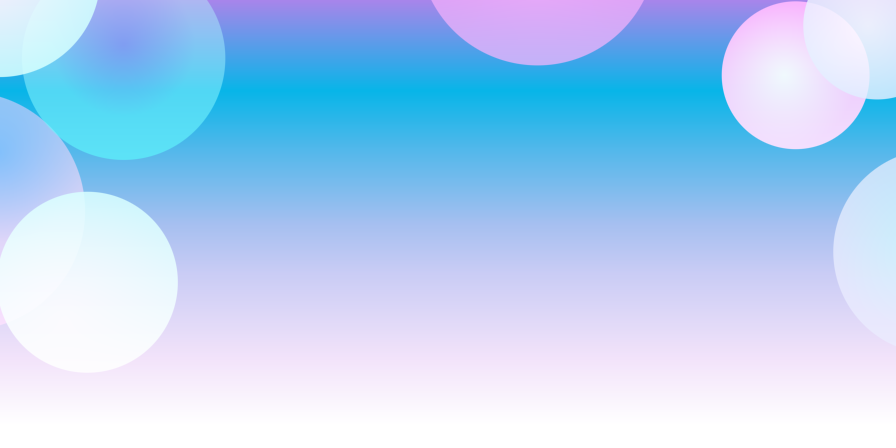
This background is drawn by a Shadertoy shader. Its source:

```glsl
const vec3 WHITE = vec3(1.0);
const vec3 VIOLET = vec3(0.66, 0.52, 0.92);
const vec3 CYAN = vec3(0.03, 0.71, 0.91);
const vec3 SKY = vec3(0.32, 0.72, 0.92);
const vec3 PERIWINKLE = vec3(0.65, 0.75, 0.94);
const vec3 LAVENDER = vec3(0.79, 0.80, 0.96);
const vec3 BLUSH = vec3(0.95, 0.89, 0.98);
const vec3 CORNFLOWER = vec3(0.55, 0.76, 1.0);
const vec3 IRIS = vec3(0.60, 0.62, 0.97);
const vec3 ICE = vec3(0.82, 1.0, 1.0);
const vec3 AQUA = vec3(0.36, 1.0, 1.0);
const vec3 ORCHID = vec3(0.86, 0.62, 0.95);
const vec3 PINK = vec3(1.0, 0.72, 1.0);
const vec3 PALE_PINK = vec3(1.0, 0.89, 1.0);
const vec3 PALE_LILAC = vec3(0.92, 0.93, 1.0);
const vec3 PALE_BLUE = vec3(0.87, 0.93, 1.0);

// Bubbles from back to front: left cluster, top, right cluster
const int BUBBLE_COUNT = 8;

// Centre and radius, in canvas heights
const vec3 DISCS[BUBBLE_COUNT] = vec3[](
    vec3(-0.076, 0.529, 0.266), vec3(0.276, 0.870, 0.227),
    vec3(0.0, 1.052, 0.224), vec3(0.195, 0.370, 0.202),
    vec3(1.2, 1.12, 0.266), vec3(1.776, 0.832, 0.165),
    vec3(1.958, 0.943, 0.165), vec3(2.089, 0.438, 0.229));

// Glow offset from the centre and glow radius
const vec3 GLOWS[BUBBLE_COUNT] = vec3[](
    vec3(0.07, 0.13, 0.20), vec3(0.0, 0.03, 0.16),
    vec3(-0.03, 0.0, 0.26), vec3(-0.05, -0.08, 0.33),
    vec3(0.0, -0.09, 0.22), vec3(-0.025, 0.0, 0.16),
    vec3(-0.02, 0.0, 0.17), vec3(-0.04, 0.03, 0.20));

const float OPACITIES[BUBBLE_COUNT] = float[](
    0.80, 0.60, 0.87, 0.87, 0.70, 0.93, 0.85, 0.75);
const vec3 GLOW_COLORS[BUBBLE_COUNT] = vec3[](
    CORNFLOWER, IRIS, WHITE, WHITE, PINK, WHITE, WHITE, ICE);
const vec3 TOP_COLORS[BUBBLE_COUNT] = vec3[](
    LAVENDER, LAVENDER, ICE, ICE, ORCHID, PINK, PALE_LILAC, PALE_LILAC);
const vec3 BOTTOM_COLORS[BUBBLE_COUNT] = vec3[](
    PALE_PINK, AQUA, ICE, WHITE, PINK, PALE_PINK, PALE_BLUE, PALE_LILAC);

float ramp(float start, float end, float x) {
    return clamp((x - start) / (end - start), 0.0, 1.0);
}

// Vertical sky gradient, depth measured down from the top
vec3 background(float depth) {
    vec3 color = mix(VIOLET, CYAN, ramp(0.0, 0.203, depth));
    color = mix(color, SKY, ramp(0.203, 0.333, depth));
    color = mix(color, PERIWINKLE, ramp(0.333, 0.5, depth));
    color = mix(color, LAVENDER, ramp(0.5, 0.61, depth));
    color = mix(color, BLUSH, ramp(0.61, 0.80, depth));
    return mix(color, WHITE, ramp(0.80, 0.95, depth));
}

// Translucent disc with a vertical tint and a soft inner glow
vec3 addBubble(vec3 color, vec2 p, int i, float pixel) {
    vec2 offset = p - DISCS[i].xy;
    float radius = DISCS[i].z;
    float coverage = 1.0 - smoothstep(-pixel, pixel, length(offset) - radius);
    float glow = 1.0 - ramp(0.0, GLOWS[i].z, length(offset - GLOWS[i].xy));

    vec3 tint = mix(BOTTOM_COLORS[i], TOP_COLORS[i], ramp(-radius, radius, offset.y));
    tint = mix(tint, GLOW_COLORS[i], glow);
    return mix(color, tint, coverage * OPACITIES[i]);
}

void mainImage(out vec4 fragColor, in vec2 fragCoord) {
    vec2 p = fragCoord / iResolution.y;
    float pixel = 0.75 / iResolution.y;

    vec3 color = background(1.0 - p.y);
    for (int i = 0; i < BUBBLE_COUNT; i++) {
        color = addBubble(color, p, i, pixel);
    }
    fragColor = vec4(color, 1.0);
}
```
